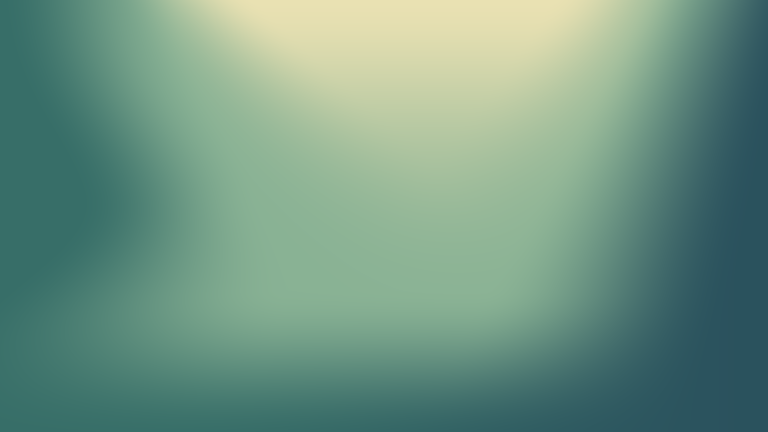
This background is drawn by a Shadertoy shader. Its source:

```glsl
// Soft teal backdrop with a green haze and a cream glow falling from the top.
#define TEAL_LEFT  vec3(0.214, 0.430, 0.407)
#define TEAL_RIGHT vec3(0.165, 0.318, 0.365)
#define HAZE_GREEN vec3(0.535, 0.696, 0.580)
#define GLOW_CREAM vec3(0.914, 0.882, 0.698)
#define GLOW_DEPTH 0.36
#define GLOW_POWER 1.6
#define FLOOR_FADE 0.33
#define LEFT_BULGE 0.11

// Smooth step given by its centre and half width.
float softEdge(float center, float halfWidth, float x) {
    return smoothstep(center - halfWidth, center + halfWidth, x);
}

// Broad haze: the left side bulges inward, the right side leans outward.
float hazeMask(vec2 uv) {
    float bulge = (uv.y - 0.5) / 0.28;
    float leftCenter = 0.11 + LEFT_BULGE * exp(-bulge * bulge);
    float leftWidth = mix(0.22, 0.12, smoothstep(0.2, 0.55, uv.y));
    float left = softEdge(leftCenter, leftWidth, uv.x);
    float right = 1.0 - softEdge(0.72 + 0.22 * uv.y, 0.19 - 0.09 * uv.y, uv.x);
    return left * right * smoothstep(-0.03, FLOOR_FADE, uv.y);
}

// Light from the top edge, narrowing and fading with depth.
float glowMask(vec2 uv) {
    float depth = max(1.0 - uv.y, 0.0);
    float left = softEdge(0.24 + 0.475 * depth, 0.09 + 0.175 * depth, uv.x);
    float right = 1.0 - softEdge(0.82 - 0.265 * depth, 0.10 + 0.165 * depth, uv.x);
    return left * right * exp(-pow(depth / GLOW_DEPTH, GLOW_POWER));
}

void mainImage(out vec4 fragColor, in vec2 fragCoord) {
    vec2 uv = fragCoord / iResolution.xy;

    // Dark base, then the lit haze over it
    vec3 base = mix(TEAL_LEFT, TEAL_RIGHT, smoothstep(0.2, 1.05, uv.x));
    vec3 light = mix(HAZE_GREEN, GLOW_CREAM, glowMask(uv));
    fragColor = vec4(mix(base, light, hazeMask(uv)), 1.0);
}
```
